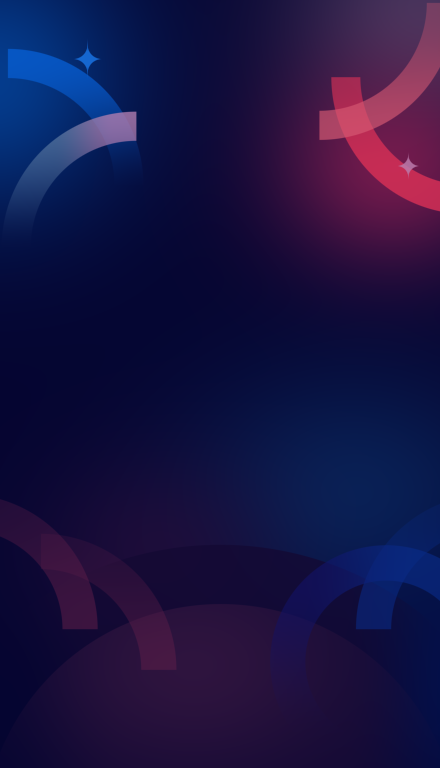
Give the GLSL for this background, as a Shadertoy shader.

```glsl
const float ASPECT = 1.7376;
const vec3 NIGHT = vec3(0.018, 0.018, 0.190);
const vec3 AZURE = vec3(0.025, 0.370, 0.830);
const vec3 ROSE = vec3(0.860, 0.190, 0.340);
const vec3 MAUVE = vec3(0.690, 0.490, 0.690);
const vec3 WINE = vec3(0.390, 0.120, 0.290);
const vec3 COBALT = vec3(0.035, 0.170, 0.540);

// Soft elliptical falloff, 1 at the centre
float glow(vec2 p, vec2 center, vec2 size) {
    vec2 d = (p - center) / size;
    return exp(-dot(d, d));
}

float fill(float dist, float px) {
    return 1.0 - smoothstep(-0.5 * px, 0.5 * px, dist);
}

float ring(vec2 p, vec2 center, float radius, float halfWidth, float px) {
    return fill(abs(length(p - center) - radius) - halfWidth, px);
}

// Ring limited to the quadrant named by the signs of side
float quarterRing(vec2 p, vec2 center, float radius, float halfWidth, vec2 side, float px) {
    vec2 q = (p - center) * side;
    return ring(p, center, radius, halfWidth, px) * fill(-min(q.x, q.y), px);
}

// Four-pointed star with concave sides
float sparkle(vec2 p, vec2 center, float size, float px) {
    vec2 q = abs(p - center) / size + 0.002;
    float level = pow(q.x, 0.55) + pow(q.y, 0.55) - 1.0;
    vec2 slope = 0.55 * pow(q, vec2(-0.45)) / size;
    return fill(level / length(slope), px);
}

vec3 backdrop(vec2 p) {
    vec3 c = NIGHT;
    c = mix(c, vec3(0.015, 0.245, 0.570), 0.95 * glow(p, vec2(-0.02, 1.56), vec2(0.31, 0.31)));
    c = mix(c, vec3(0.330, 0.250, 0.400), 0.82 * glow(p, vec2(0.96, 1.70), vec2(0.30, 0.28)));
    c = mix(c, vec3(0.510, 0.110, 0.310), 0.85 * glow(p, vec2(0.89, 1.36), vec2(0.26, 0.23)));
    c = mix(c, vec3(0.035, 0.140, 0.350), 0.92 * glow(p, vec2(0.80, 0.61), vec2(0.38, 0.29)));
    c = mix(c, vec3(0.160, 0.055, 0.230), 0.65 * glow(p, vec2(0.36, 0.49), vec2(0.28, 0.22)));
    c = mix(c, vec3(0.015, 0.070, 0.310), 0.75 * glow(p, vec2(1.02, 0.18), vec2(0.25, 0.30)));
    return c;
}

vec3 addHills(vec3 c, vec2 p, float px) {
    float back = fill(length(p - vec2(0.500, -0.243)) - 0.748, px);
    float front = fill(length(p - vec2(0.502, -0.172)) - 0.543, px);
    float sideFade = smoothstep(0.02, 0.30, p.x) * (1.0 - smoothstep(0.78, 1.02, p.x));
    c = mix(c, vec3(0.075, 0.035, 0.200), 0.80 * back * sideFade);
    float warmth = glow(p, vec2(0.44, 0.23), vec2(0.36, 0.25));
    return mix(c, vec3(0.200, 0.085, 0.250), 0.85 * front * warmth);
}

vec3 addLowerRings(vec3 c, vec2 p, float px) {
    // Wine arcs on the left
    float outer = quarterRing(p, vec2(-0.084, 0.314), 0.266, 0.040, vec2(1.0), px);
    float inner = quarterRing(p, vec2(0.093, 0.222), 0.268, 0.040, vec2(1.0), px);
    c = mix(c, WINE, outer * mix(0.52, 0.30, smoothstep(0.31, 0.62, p.y)));
    c = mix(c, WINE, inner * mix(0.48, 0.20, smoothstep(0.22, 0.53, p.y)));

    // Blue rings on the right
    float arc = quarterRing(p, vec2(1.115, 0.314), 0.266, 0.040, vec2(-1.0, 1.0), px);
    c = mix(c, COBALT, arc * mix(0.55, 0.22, smoothstep(0.38, 0.60, p.y)));
    float loop = ring(p, vec2(0.878, 0.240), 0.224, 0.040, px);
    vec3 loopColor = mix(vec3(0.070, 0.070, 0.400), COBALT, smoothstep(0.68, 0.95, p.x));
    return mix(c, loopColor, 0.62 * loop * smoothstep(0.06, 0.42, p.y));
}

vec3 addUpperRings(vec3 c, vec2 p, float px) {
    // Arcs fading downward on the left
    float blue = quarterRing(p, vec2(0.018, 1.319), 0.275, 0.033, vec2(1.0), px);
    c = mix(c, AZURE, 0.78 * blue * smoothstep(1.30, 1.62, p.y));
    float pale = quarterRing(p, vec2(0.310, 1.179), 0.273, 0.033, vec2(-1.0, 1.0), px);
    float rise = smoothstep(1.17, 1.49, p.y);
    vec3 paleColor = mix(vec3(0.350, 0.470, 0.630), MAUVE, smoothstep(0.12, 0.26, p.x));
    c = mix(c, paleColor, 0.80 * pale * rise);

    // Crossing arcs on the right
    float dusk = quarterRing(p, vec2(0.726, 1.731), 0.277, 0.033, vec2(1.0, -1.0), px);
    float red = quarterRing(p, vec2(1.063, 1.563), 0.277, 0.033, vec2(-1.0), px);
    c = mix(c, ROSE, red * mix(0.80, 0.62, smoothstep(1.35, 1.56, p.y)));
    vec3 duskColor = vec3(0.840, 0.350, 0.450);
    return mix(c, duskColor, dusk * mix(0.68, 0.32, smoothstep(1.44, 1.72, p.y)));
}

void mainImage(out vec4 fragColor, in vec2 fragCoord) {
    vec2 p = fragCoord / iResolution.xy * vec2(1.0, ASPECT);
    float px = 1.5 / iResolution.x;

    vec3 color = backdrop(p);
    color = addHills(color, p, px);
    color = addLowerRings(color, p, px);
    color = addUpperRings(color, p, px);

    // Sparkles
    color = mix(color, vec3(0.090, 0.430, 0.860), 0.90 * sparkle(p, vec2(0.199, 1.604), 0.034, px));
    color = mix(color, vec3(0.730, 0.480, 0.670), 0.85 * sparkle(p, vec2(0.928, 1.362), 0.027, px));

    fragColor = vec4(color, 1.0);
}
```
